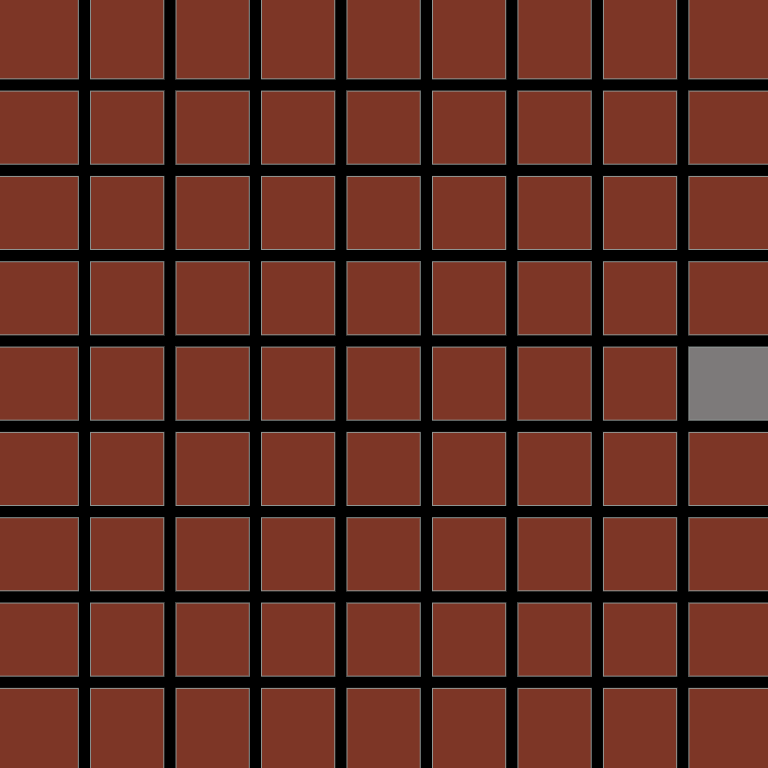
Write a WebGL 2 fragment shader that draws this pattern.

```glsl
#version 300 es
precision highp float;

uniform vec2 u_resolution;
out vec4 fragColor;

const float TILES = 9.0;
const vec2 PITCH = vec2(0.1113, 0.1111);
const vec2 CENTER = vec2(0.4995, 0.5005);
const float GAP_WIDTH = 0.0147;
const float OUTLINE_WIDTH = 0.0012;
const vec2 GREY_CELL = vec2(8.0, 4.0);

const vec3 GAP_COLOR = vec3(0.0);
const vec3 BRICK_COLOR = vec3(0.49, 0.21, 0.15);
const vec3 GREY_COLOR = vec3(0.49, 0.48, 0.48);
const vec3 OUTLINE_COLOR = vec3(0.58, 0.62, 0.61);

// Column and row of the tile; the outer tiles run on to the canvas border.
vec2 tileCell(vec2 grid, float count) {
    float last = 0.5 * (count - 1.0);
    return clamp(floor(grid + 0.5), -last, last) + last;
}

// Distance to the nearest gap edge, positive inside a tile.
float tileDistance(vec2 grid, vec2 pitch, float count, float gapWidth) {
    float lastGap = 0.5 * count - 1.0;
    vec2 gapLine = clamp(floor(grid) + 0.5, -lastGap, lastGap);
    vec2 inset = abs(grid - gapLine) * pitch - 0.5 * gapWidth;
    return min(inset.x, inset.y);
}

// Antialiased coverage of the region where the distance is positive.
float coverage(float distance, float pixel) {
    return clamp(distance / pixel + 0.5, 0.0, 1.0);
}

vec3 tileColor(vec2 cell, vec2 greyCell) {
    vec2 offset = abs(cell - greyCell);
    return max(offset.x, offset.y) < 0.5 ? GREY_COLOR : BRICK_COLOR;
}

void main() {
    vec2 uv = gl_FragCoord.xy / u_resolution;
    float pixel = 1.0 / min(u_resolution.x, u_resolution.y);
    vec2 grid = (uv - CENTER) / PITCH;

    float edge = tileDistance(grid, PITCH, TILES, GAP_WIDTH);
    float outer = coverage(edge, pixel);
    float inner = coverage(edge - OUTLINE_WIDTH, pixel);

    // Layer the gap, the thin outline and the tile face by coverage.
    vec3 face = tileColor(tileCell(grid, TILES), GREY_CELL);
    vec3 color = GAP_COLOR * (1.0 - outer)
               + OUTLINE_COLOR * (outer - inner)
               + face * inner;
    fragColor = vec4(color, 1.0);
}
```
